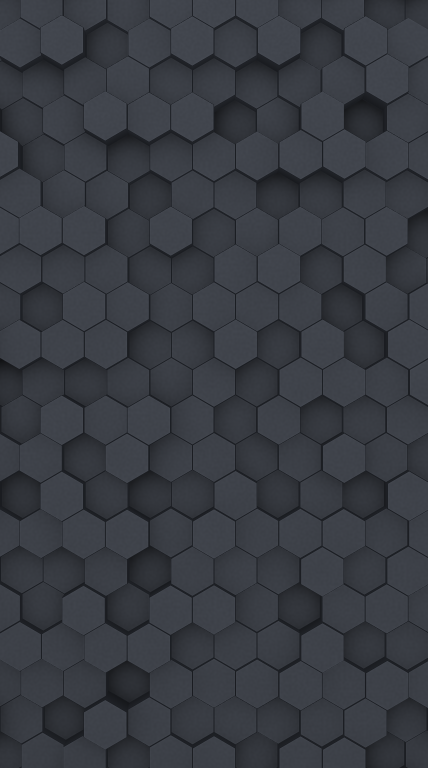
Give the GLSL for this pattern, as a Shadertoy shader.

```glsl
// Wall of slate-grey hexagonal prisms pushed out to random heights, seen head on.
// A short march through the height field gives the perspective and side walls;
// the taller neighbours of each cell cast soft contact shadows on its top.

const vec2 LATTICE = vec2(1.0, 1.7320508);

float hash(vec2 p) {
    vec3 q = fract(vec3(p.xyx) * 0.1031);
    q += dot(q, q.yzx + 33.33);
    return fract((q.x + q.y) * q.z);
}

float gradientDot(vec2 cell, vec2 offset) {
    float angle = 6.2831853 * hash(cell + 71.0);
    return dot(vec2(cos(angle), sin(angle)), offset);
}

float gradientNoise(vec2 p) {
    vec2 i = floor(p), f = fract(p);
    vec2 u = f * f * (3.0 - 2.0 * f);
    vec2 e = vec2(0.0, 1.0);
    return mix(mix(gradientDot(i, f), gradientDot(i + e.yx, f - e.yx), u.x),
               mix(gradientDot(i + e.xy, f - e.xy), gradientDot(i + e.yy, f - e.yy), u.x), u.y);
}

// Centre of the pointy-topped hexagon that holds p; hexagons are one unit wide
vec2 hexCentre(vec2 p) {
    vec2 a = mod(p, LATTICE) - 0.5 * LATTICE;
    vec2 b = mod(p - 0.5 * LATTICE, LATTICE) - 0.5 * LATTICE;
    return p - (dot(a, a) < dot(b, b) ? a : b);
}

float hexDistance(vec2 p) {
    p = abs(p);
    return max(p.x, dot(p, vec2(0.5, 0.8660254)));
}

float prismHeight(vec2 centre) {
    vec2 id = round(centre * 2.0 / LATTICE);
    return pow(hash(id + 137.0), 0.6);
}

// Perspective: higher planes spread away from the middle of the canvas
vec2 toPlane(vec2 p, float z) {
    return p / (1.0 + 0.032 * (z - 0.7));
}

// Darkness on a top face from the taller prisms around it
float contactShadow(vec2 local, vec2 centre, float height) {
    float shade = 0.0;
    for (int i = 0; i < 6; i++) {
        float angle = float(i) * 1.0471976;
        vec2 dir = vec2(cos(angle), sin(angle));
        float rise = max(prismHeight(centre + dir) - height, 0.0);
        float facing = 0.65 + 0.35 * dot(dir, vec2(-0.4, 0.92));
        shade += rise * facing * exp(-4.5 * (0.5 - dot(local, dir)));
    }
    return shade;
}

vec3 shadeWall(vec2 p) {
    // March down from the tallest plane to the first prism reached
    vec2 centre = vec2(0.0);
    float height = 0.0, z = 1.0;
    for (int i = 0; i <= 24; i++) {
        z = 1.0 - float(i) / 24.0;
        centre = hexCentre(toPlane(p, z));
        height = prismHeight(centre);
        if (height >= z) break;
    }

    vec2 local = toPlane(p, height) - centre;
    float d = hexDistance(local);
    float light = 1.0 + 0.004 * p.y - 0.0025 * abs(p.x);

    // Side walls fade darker with depth
    vec3 side = vec3(0.125, 0.135, 0.155) * mix(1.0, 0.65, clamp(height - z, 0.0, 1.0));
    if (d > 0.5) return side * light;

    // Top face: matte grain, soft shadow and a thin dark seam
    vec3 top = vec3(0.249, 0.264, 0.294) * (0.95 + 0.06 * height);
    top *= 1.0 + 0.05 * gradientNoise(p * 15.0 + 40.0) + 0.02 * gradientNoise(p * 2.0);
    top *= exp(-0.95 * contactShadow(local, centre, height));
    top *= 1.0 + 0.05 * smoothstep(0.455, 0.48, d);
    return mix(top, vec3(0.105, 0.115, 0.135), smoothstep(0.482, 0.494, d)) * light;
}

void mainImage(out vec4 fragColor, in vec2 fragCoord) {
    // Just under ten hexagons across, antialiased with 2 x 2 samples
    vec3 colour = vec3(0.0);
    for (int i = 0; i < 4; i++) {
        vec2 jitter = vec2(i % 2, i / 2) * 0.5 - 0.25;
        vec2 p = (fragCoord + jitter - 0.5 * iResolution.xy) / iResolution.x;
        colour += shadeWall(p * vec2(9.93, 9.83) - vec2(0.0, 0.04));
    }
    fragColor = vec4(colour / 4.0, 1.0);
}
```
